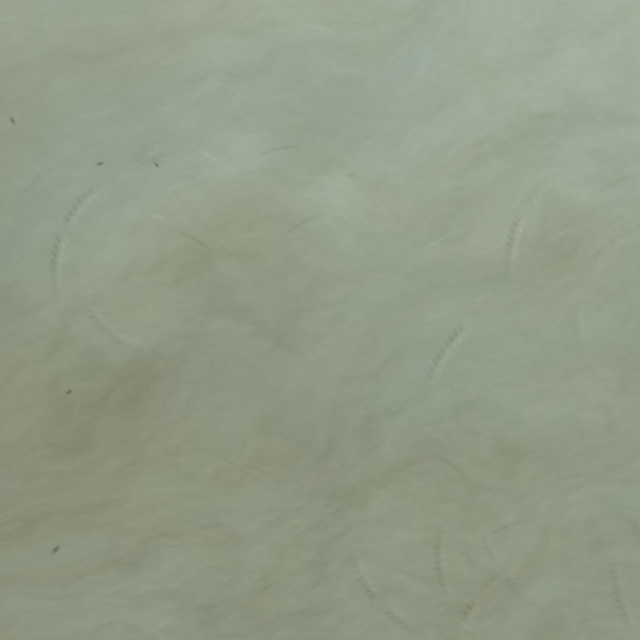
A WebGL 2 fragment shader for this texture:

```glsl
#version 300 es
precision highp float;
// Troweled grey-green plaster with soft clouds, faint curved scrapes and a few specks.
uniform vec2 u_resolution;
out vec4 fragColor;

float hash(vec2 p) {
  vec3 q = fract(p.xyx * 0.1031);
  q += dot(q, q.yzx + 33.33);
  return fract((q.x + q.y) * q.z);
}

float noise(vec2 p) {
  vec2 cell = floor(p), f = fract(p);
  f = f * f * f * (f * (f * 6.0 - 15.0) + 10.0);
  float low = mix(hash(cell), hash(cell + vec2(1, 0)), f.x);
  float high = mix(hash(cell + vec2(0, 1)), hash(cell + vec2(1, 1)), f.x);
  return mix(low, high, f.y);
}

mat2 rotation(float angle) {
  float c = cos(angle), s = sin(angle);
  return mat2(c, s, -s, c);
}

// Layered noise centred on zero
float fbm(vec2 p) {
  float sum = 0.0, amplitude = 0.5;
  for (int i = 0; i < 6; i++) {
    sum += amplitude * (noise(p) - 0.5);
    p = rotation(0.35) * p * 2.03 + 17.3;
    amplitude *= 0.52;
  }
  return sum;
}

float bump(float x, float width) {
  return exp(-x * x / (width * width));
}

// Arcs with a dark edge beside a pale one, rippled along their length
float scrapes(vec2 p) {
  float sum = 0.0;
  for (int i = 0; i < 10; i++) {
    float id = float(i) * 7.0 + 3.0;
    vec2 middle = vec2(hash(vec2(id, 1)), hash(vec2(id, 2)) * 0.65);
    float radius = mix(0.12, 0.35, hash(vec2(id, 3)));
    vec2 q = rotation(1.6 * (hash(vec2(id, 4)) - 0.5)) * (p - middle);
    float across = radius - length(q - vec2(radius, 0));
    float along = bump(q.y, mix(0.05, 0.11, hash(vec2(id, 5)))) * step(q.x, radius);
    float ripple = 0.65 + 0.35 * sin(q.y * 550.0 + across * 250.0);
    float breaks = smoothstep(0.15, 0.7, noise(q * 35.0 + id));
    float edge = 0.7 * bump(across - 0.006, 0.005) - bump(across + 0.004, 0.006);
    sum += edge * along * ripple * breaks * mix(0.35, 1.0, hash(vec2(id, 6)));
  }
  return sum;
}

// Short faint nicks, mostly close to level
float nicks(vec2 p) {
  float sum = 0.0;
  for (int i = 0; i < 40; i++) {
    float id = float(i) * 5.0 + 91.0;
    vec2 q = p - vec2(hash(vec2(id, 1)), 0.85 * hash(vec2(id, 2)));
    q = rotation(1.4 * (hash(vec2(id, 3)) - 0.5)) * q;
    q.y += q.x * q.x * 2.0;
    float size = mix(0.01, 0.045, hash(vec2(id, 4)));
    sum += bump(q.x, size) * bump(q.y, 0.003) * (hash(vec2(id, 5)) - 0.5);
  }
  return sum;
}

// Tiny dark flecks
float specks(vec2 p) {
  float sum = 0.0;
  for (int i = 0; i < 5; i++) {
    float id = float(i) * 3.0 + 211.0;
    vec2 q = p - vec2(hash(vec2(id, 1)) * 0.4, hash(vec2(id, 2)));
    q = rotation(6.3 * hash(vec2(id, 3))) * q;
    sum += bump(length(q * vec2(1.0, 2.0)), mix(0.003, 0.007, hash(vec2(id, 4))));
  }
  return sum;
}

void main() {
  vec2 p = gl_FragCoord.xy / u_resolution;

  // Light falls off from the upper right, broken by drifting clouds
  vec2 warp = vec2(fbm(p * 3.0 + 5.0), fbm(p * 3.0 + 41.0));
  vec2 drift = rotation(-0.3) * p + 0.2 * warp;
  float clouds = fbm(drift * vec2(2.3, 3.6) + 8.0);
  float wisps = fbm(drift * vec2(7.0, 17.0) + 63.0);
  float tone = 0.08 + 0.18 * p.x + 0.33 * p.y + 0.26 * p.y * p.y;
  tone += 0.48 * clouds + 0.3 * wisps;

  vec3 color = mix(vec3(0.535, 0.545, 0.46), vec3(0.57, 0.61, 0.53), smoothstep(-0.05, 0.48, tone));
  color = mix(color, vec3(0.645, 0.695, 0.635), smoothstep(0.4, 0.92, tone));

  // Warm and cool stains
  color += vec3(-0.025, 0.0, 0.035) * fbm(drift * vec2(4.0, 6.0) + 120.0);

  // Feathered darker smudges, stronger at the left and below
  float smudge = smoothstep(0.04, 0.36, fbm(drift * vec2(9.0, 18.0) + 30.0));
  color -= vec3(0.036, 0.034, 0.038) * smudge * (1.0 - 0.5 * p.y) * (1.0 - 0.3 * p.x);

  // Surface marks, brushed streaks and fine grain
  color += 0.07 * scrapes(p + 0.012 * warp) + 0.07 * nicks(p + 0.03 * warp);
  color -= 0.16 * specks(p);
  color += 0.034 * fbm(drift * vec2(32.0, 75.0) + 9.0) * (1.2 - 0.6 * p.y);
  color += 0.012 * (noise(rotation(-0.3) * p * vec2(110.0, 210.0)) - 0.5);
  fragColor = vec4(color, 1.0);
}
```
